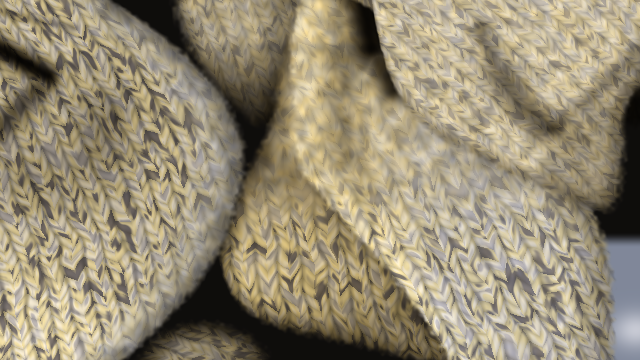
Write a WebGL 2 fragment shader that draws this texture.

```glsl
#version 300 es
precision highp float;
// Folds of a chunky marled knit, with dark gaps and soft side light.
uniform vec2 u_resolution;
out vec4 fragColor;

const vec3 YELLOW = vec3(0.84, 0.77, 0.55);
const vec3 CREAM = vec3(0.86, 0.82, 0.73);
const vec3 GREY = vec3(0.63, 0.61, 0.62);
const vec3 NAVY = vec3(0.30, 0.28, 0.30);
const vec3 BLEND = vec3(0.73, 0.685, 0.58);
const vec3 GAP = vec3(0.055, 0.05, 0.045);

float hash(vec2 p) {
  vec3 q = fract(vec3(p.xyx) * 0.1031);
  q += dot(q, q.yzx + 33.33);
  return fract((q.x + q.y) * q.z);
}

float noise(vec2 p) {
  vec2 i = floor(p), f = fract(p);
  f = f * f * (3.0 - 2.0 * f);
  return mix(mix(hash(i), hash(i + vec2(1, 0)), f.x),
             mix(hash(i + vec2(0, 1)), hash(i + vec2(1, 1)), f.x), f.y);
}

float softMin(float a, float b, float k) {
  return 0.5 * (a + b - sqrt((a - b) * (a - b) + k * k));
}

float blob(vec2 p, vec2 center, vec2 radius) {
  vec2 d = (p - center) / radius;
  return exp(-dot(d, d));
}

// Soft stroke between two points, used for creases and lit ridges.
float stroke(vec2 p, vec2 a, vec2 b, float width) {
  vec2 v = b - a;
  float d = length(p - a - v * clamp(dot(p - a, v) / dot(v, v), 0.0, 1.0));
  return exp(-d * d / (width * width));
}

// Columns of V stitches; focus fades them towards the blended yarn colour.
vec3 knit(vec2 p, float angle, float gauge, float focus) {
  float c = cos(angle), s = sin(angle);
  vec2 q = vec2(c * p.x + s * p.y, c * p.y - s * p.x) / gauge;
  q += 0.35 * (vec2(noise(p * 1.7), noise(p * 1.7 + 31.0)) - 0.5);
  float side = abs(fract(q.x) - 0.5);
  float row = q.y * 1.8 - side * 2.0;
  float strand = sin(3.14159 * fract(row));
  float tone = 0.35 * hash(vec2(floor(q.x * 2.0), floor(row)) + 70.0)
             + 0.65 * noise(vec2(q.x * 4.0, row * 1.5) + 9.0);
  vec3 yarn = mix(NAVY, YELLOW, smoothstep(0.2, 0.42, tone));
  yarn = mix(yarn, CREAM, smoothstep(0.46, 0.6, tone));
  yarn = mix(yarn, GREY, smoothstep(0.62, 0.78, tone));
  yarn *= 0.85 + 0.24 * strand;
  yarn *= 1.0 - 0.32 * smoothstep(0.3, 0.5, side);
  vec3 mottled = BLEND * (0.78 + 0.4 * noise(p * 4.5));
  mottled *= mix(vec3(0.96, 0.99, 1.1), vec3(1.04, 1.0, 0.88), noise(p * 6.0 + 17.0));
  return mix(mottled, yarn, focus);
}

// Shadows turn brown before they turn black.
vec3 lit(vec3 yarn, float light) {
  return yarn * pow(vec3(max(light, 0.04)), vec3(0.95, 1.0, 1.1)) * 1.05;
}

vec3 cover(vec3 under, vec3 over, float inside, float blur) {
  return mix(under, over, smoothstep(-blur, blur, inside));
}

void main() {
  vec2 p = gl_FragCoord.xy / u_resolution * vec2(16.0, 9.0);
  float fuzz = 0.12 * (noise(p * 9.0) - 0.5);
  float light;

  // Dark gaps and the pale bluish surface at lower right
  vec3 table = mix(vec3(0.50, 0.53, 0.60), vec3(0.78, 0.79, 0.83),
                   blob(p, vec2(15.9, 0.75), vec2(0.6, 0.45)));
  vec3 color = cover(GAP, table, min(p.x - 14.5, 3.0 - p.y), 0.2);

  // Small fold at the bottom
  float low = 1.0 - length((p - vec2(5.1, -0.25)) / vec2(1.6, 1.15));
  light = 0.25 + 0.42 * smoothstep(0.0, 0.5, low);
  color = cover(color, lit(knit(p, 1.2, 0.45, 0.6), light), low + fuzz, 0.12);

  // Back fold at the top
  float drop = 9.0 - p.y;
  float back = min(p.x - 4.4 - 0.1 * drop - 0.17 * drop * drop, p.y - 5.9);
  light = mix(0.25, 0.88, smoothstep(5.9, 8.5, p.y));
  light -= 0.3 * smoothstep(6.2, 7.4, p.x);
  light *= 0.65 + 0.35 * smoothstep(0.0, 0.5, back);
  color = cover(color, lit(knit(p, 0.35, 0.45, 0.35), light), back + fuzz, 0.18);

  // Central body: a lower panel and a rolled panel that meet at a crease
  float leftSide = p.x - 5.73 - 0.316 * (p.y - 3.4) - 0.25 * blob(p, vec2(p.x, 5.9), vec2(0.9));
  float hem = p.y - 1.05 + 0.23 * (p.x - 6.0) - 0.9 * exp(-2.5 * (p.x - 5.6));
  float rise = max(p.y - 1.7, 0.0);
  float rightSide = 15.3 - 0.12 * rise * rise - p.x;
  float body = softMin(softMin(leftSide, hem, 0.25), rightSide, 0.2);
  float crease = p.x + softMin(-11.25 + 0.6 * p.y + 0.05 * p.y * p.y, -7.3, 0.5);
  float lower = 1.0 - smoothstep(4.3, 5.6, p.y);

  light = 0.92 - 0.35 * exp(-max(-crease, 0.0) * 2.2) * lower;
  light -= 0.28 * blob(p, vec2(6.4, 4.8), vec2(0.9, 0.7));
  light -= 0.28 * blob(p, vec2(9.2, 0.7), vec2(2.0, 0.9));
  light *= 0.5 + 0.5 * smoothstep(-0.1, 0.6, body);
  vec3 panel = lit(knit(p, 0.18, 0.56, mix(0.2, 0.75, smoothstep(4.5, 2.8, p.y))), light);
  panel *= vec3(1.0, 0.97, 0.88);

  float brow = p.y - 3.8 - 0.5 * (14.6 - p.x) - 2.0 * exp(-2.2 * (p.x - 9.4));
  light = 1.0 + 0.08 * exp(-pow((crease - 0.35) * 2.5, 2.0));
  light -= 0.25 * stroke(p, vec2(8.4, 7.6), vec2(8.7, 5.0), 0.45);
  light -= max(0.95 * stroke(p, vec2(9.0, 9.5), vec2(9.3, 7.8), 0.5),
               0.75 * stroke(p, vec2(9.3, 7.8), vec2(9.8, 6.75), 0.33));
  light -= 0.2 * exp(-max(-brow, 0.0) * 4.0);
  light *= 0.68 + 0.32 * smoothstep(0.0, 1.2, rightSide);
  float focus = mix(0.18, 0.65, smoothstep(5.2, 2.6, p.y));
  vec3 roll = lit(knit(p, 0.48, 0.54, focus), light);
  roll *= mix(vec3(1.02, 1.0, 0.92), vec3(0.97, 0.99, 1.05), smoothstep(8.6, 11.5, p.x));
  color = cover(color, cover(panel, roll, crease + fuzz, 0.12), body + fuzz, 0.13);

  // Upper right fold with an inner valley and a turned rim
  float edge = 15.6 + 0.6 * max(p.y - 6.3, 0.0) - p.x;
  float collar = softMin(brow, edge, 0.9) + 0.08;
  float rim = dot(p - vec2(13.6, 5.7), vec2(0.69, -0.72));
  light = 1.03 - max(0.4 * stroke(p, vec2(12.0, 8.3), vec2(12.5, 7.1), 0.24),
                     0.5 * stroke(p, vec2(12.5, 7.1), vec2(13.6, 5.8), 0.4));
  light -= 0.3 * stroke(p, vec2(13.9, 5.8), vec2(16.2, 8.0), 0.24);
  light -= 0.28 * smoothstep(0.0, 0.8, rim) * smoothstep(12.8, 14.2, p.x);
  light *= 0.6 + 0.4 * smoothstep(-0.1, 0.5, collar);
  vec3 upper = lit(knit(p, 0.85, 0.42, 0.36), light);
  color = cover(color, upper, collar + fuzz, 0.12);

  // Large left fold with a small hollow under its strap
  float bend = p.y - 5.0;
  float flank = 6.08 - bend * bend * (bend > 0.0 ? 0.21 : 0.12) - p.x;
  light = 0.9 + 0.16 * blob(p, vec2(1.0, 0.6), vec2(2.6, 1.9));
  light -= 0.27 * blob(p, vec2(2.6, 5.8), vec2(0.9, 1.3));
  light -= 0.18 * blob(p, vec2(0.8, 4.6), vec2(1.5, 1.0));
  light -= max(0.85 * stroke(p, vec2(-0.2, 7.9), vec2(1.2, 7.1), 0.3),
               0.5 * stroke(p, vec2(1.2, 7.0), vec2(-0.1, 5.7), 0.36));
  light -= 0.25 * stroke(p, vec2(0.0, 8.7), vec2(1.8, 8.3), 0.13);
  light *= 0.6 + 0.4 * smoothstep(-0.1, 0.8, flank);
  vec2 bent = p + vec2(0.03 * bend * bend, 0.0);
  vec3 left = lit(knit(bent, 0.42, 0.52, mix(0.2, 0.75, smoothstep(0.2, 1.8, flank))), light);
  left *= mix(vec3(0.95, 0.99, 1.1), vec3(1.0), smoothstep(0.0, 1.8, flank));
  color = cover(color, left, flank + fuzz, 0.13);

  fragColor = vec4(clamp(color, 0.0, 1.0), 1.0);
}
```
